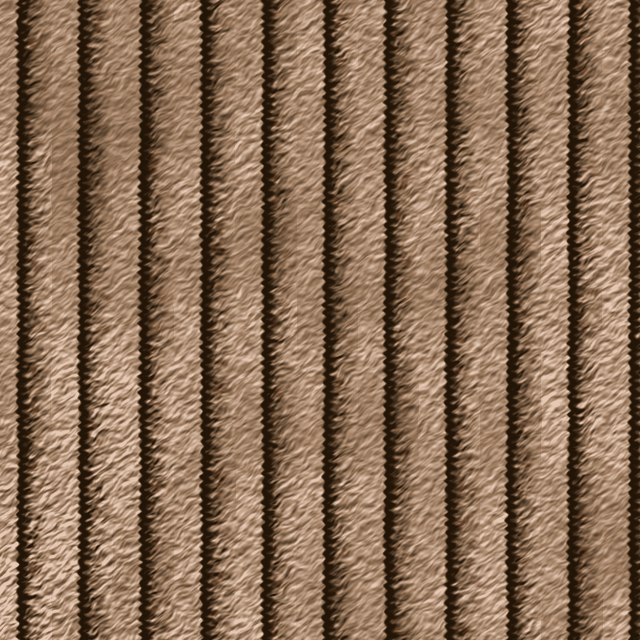
This texture is drawn by a Shadertoy shader. Its source:

```glsl
// Brown wide-wale corduroy: upright ribs of slanted, worn pile between dark grooves.

const float RIBS = 10.46;            // ribs across the canvas
const float FIRST_GROOVE = 0.033;    // x of the first groove
const float PILE_ANGLE = 0.66;       // slant of the tufts, radians
const vec2 TUFT_SCALE = vec2(62.0, 125.0);   // cells along and across a tuft
const vec2 FIBRE_SCALE = vec2(105.0, 235.0);
const float BEADS = 74.0;            // scallops down a rib edge
const float BEAD_DEPTH = 0.022;      // in rib widths
const float SHADE_TONE = 0.34;       // pile beside the groove
const float LIT_TONE = 0.68;         // pile on the lit flank
const float TUFT_RELIEF = 0.40;
const float FIBRE_RELIEF = 0.26;
const float CLUMP_RELIEF = 0.20;
const float WEAR = 0.13;
const vec3 GROOVE_COLOR = vec3(0.135, 0.080, 0.025);
const vec3 PILE_COLOR = vec3(0.610, 0.480, 0.370);
const vec3 SHEEN_COLOR = vec3(0.900, 0.790, 0.710);
const vec3 RUST_COLOR = vec3(0.400, 0.235, 0.115);

float hash(vec2 p) {
    vec3 h = fract(p.xyx * vec3(0.1031, 0.1030, 0.0973));
    h += dot(h, h.yzx + 33.33);
    return fract((h.x + h.y) * h.z);
}

float cornerSlope(vec2 cell, vec2 offset) {
    float a = 6.2832 * hash(cell);
    return dot(vec2(cos(a), sin(a)), offset);
}

// Gradient noise, about -0.7 to 0.7
float noise(vec2 p) {
    vec2 i = floor(p), f = p - i;
    vec2 u = f * f * f * (f * (f * 6.0 - 15.0) + 10.0);
    vec2 e = vec2(1.0, 0.0);
    float low = mix(cornerSlope(i, f), cornerSlope(i + e, f - e), u.x);
    float high = mix(cornerSlope(i + e.yx, f - e.yx), cornerSlope(i + 1.0, f - 1.0), u.x);
    return mix(low, high, u.y);
}

// Noise lit from above: bright tops with dark undersides
float relief(vec2 p) {
    return noise(p) - noise(p + vec2(0.15, 0.6));
}

vec3 pileRamp(float tone) {
    vec3 c = mix(GROOVE_COLOR, PILE_COLOR, clamp(tone / 0.6, 0.0, 1.0));
    return mix(c, SHEEN_COLOR, clamp((tone - 0.6) / 0.4, 0.0, 1.0));
}

void mainImage(out vec4 fragColor, in vec2 fragCoord) {
    vec2 uv = fragCoord / iResolution.xy;

    // Rib coordinate with ragged, beaded edges
    float ribX = (uv.x - FIRST_GROOVE) * RIBS;
    ribX += 0.03 * noise(vec2(floor(ribX + 0.5) * 7.3, uv.y * 9.0));
    float rib = floor(ribX + 0.5);
    float bead = sin(6.2832 * (BEADS * uv.y + hash(vec2(rib, 4.0))) + 3.0 * noise(vec2(rib * 3.7, uv.y * 30.0)));
    float ragged = BEAD_DEPTH * (bead + 1.2 * noise(uv * 110.0));
    float across = fract(ribX);
    float lit = smoothstep(0.06, 0.52, across + 0.16 * noise(uv * 42.0 + 5.0));
    float pile = smoothstep(0.03, 0.17, across + 2.0 * ragged)
               * (1.0 - smoothstep(0.915, 0.97, across + ragged));

    // Slanted tufts, bent a little by a slow warp
    vec2 warped = uv + 0.005 * vec2(noise(uv * 38.0), noise(uv * 38.0 + 71.0));
    float c = cos(PILE_ANGLE), s = sin(PILE_ANGLE);
    vec2 along = vec2(c * warped.x + s * warped.y, c * warped.y - s * warped.x);
    float tufts = relief(along * TUFT_SCALE);
    float fibres = relief(along * FIBRE_SCALE + 19.0);
    float clumps = noise(along * vec2(38.0, 62.0) + 43.0);
    float texture3 = TUFT_RELIEF * tufts + FIBRE_RELIEF * fibres + CLUMP_RELIEF * clumps;

    // Wear drifts along each rib and over the whole cloth
    float wear = noise(vec2(rib * 5.1 + 0.5, uv.y * 7.0)) + noise(uv * 4.0 + 11.0);
    float corner = 1.0 - smoothstep(0.0, 0.6, length(uv));
    float contrast = mix(1.3, 0.8, lit) + 0.5 * corner + 0.35 * wear;

    float tone = mix(SHADE_TONE, LIT_TONE, lit) + WEAR * wear + 0.05 * corner;
    tone = (tone + contrast * texture3) * pile;

    // Rusty patches low in the shaded pile
    float rust = smoothstep(0.05, 0.45, noise(uv * vec2(48.0, 40.0) + 87.0));
    rust *= pile * mix(0.55, 0.15, lit) * (1.0 - smoothstep(0.35, 0.75, tone));
    vec3 color = mix(pileRamp(tone), RUST_COLOR * (0.5 + tone), rust);

    fragColor = vec4(clamp(color, 0.0, 1.0), 1.0);
}
```
